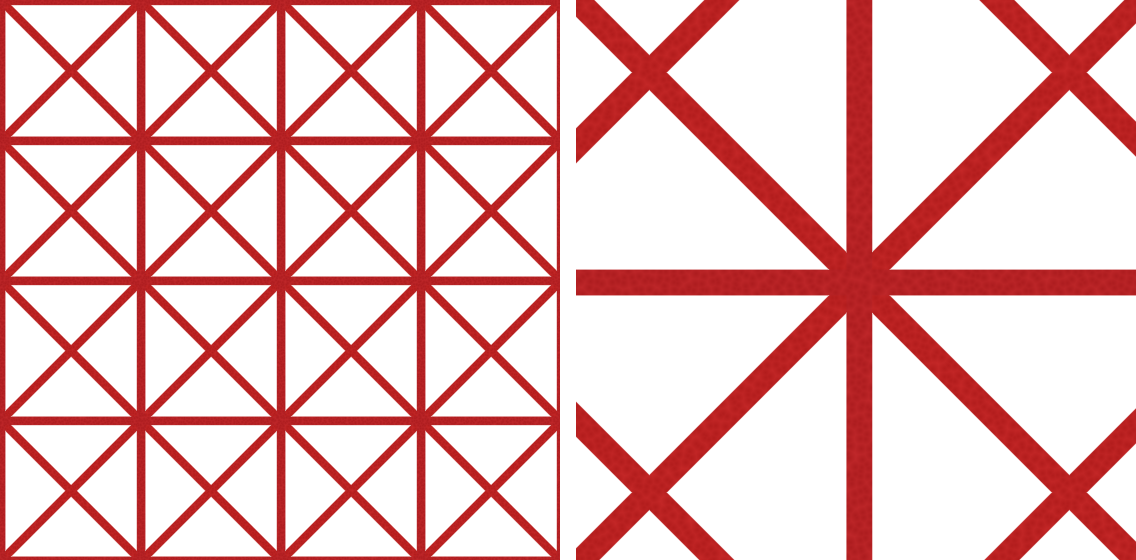
Left: the whole. Right: its middle third, enlarged.
Write a three.js fragment shader that draws this pattern.

```glsl
#define REPEATS 4.0
#define OFFSET vec2(0.0080, -0.0060)
#define BAR_WIDTH 0.0615
#define DIAGONAL_WIDTH 0.0590
#define GRAIN_CELLS 224.0
#define GRAIN_STRENGTH 0.07
#define PAPER vec3(1.0)
#define BAR_RED vec3(0.71, 0.13, 0.14)
#define DIAGONAL_RED vec3(0.73, 0.13, 0.13)

varying vec2 vUv;

vec2 hash2(vec2 p) {
  vec3 q = fract(p.xyx * vec3(0.1031, 0.1030, 0.0973));
  q += dot(q, q.yzx + 33.33);
  return fract((q.xx + q.yz) * q.zy);
}

// Distance to the nearest scattered point, wrapping after "cells" cells
float cellular(vec2 uv, float cells) {
  vec2 p = uv * cells;
  vec2 base = floor(p);
  float nearest = 2.0;
  for (int j = -1; j <= 1; j++) {
    for (int i = -1; i <= 1; i++) {
      vec2 cell = base + vec2(float(i), float(j));
      vec2 point = cell + hash2(mod(cell, cells));
      nearest = min(nearest, distance(p, point));
    }
  }
  return nearest;
}

// Coverage of a line from the distance to its centre
float stroke(float dist, float width, float blur) {
  return 1.0 - smoothstep(-blur, blur, dist - 0.5 * width);
}

void main() {
  float blur = 0.75 * REPEATS * max(fwidth(vUv.x), fwidth(vUv.y));

  // Cell coordinates centred on the hub where the lines meet
  vec2 p = fract(vUv * REPEATS - OFFSET + 0.5) - 0.5;
  vec2 a = abs(p);

  // Square lattice and both diagonals
  float bars = stroke(min(a.x, a.y), BAR_WIDTH, blur);
  float diagonals = stroke(abs(a.x - a.y) * 0.70711, DIAGONAL_WIDTH, blur);

  // Fine mottling of the ink
  float grain = cellular(vUv, GRAIN_CELLS) - 0.45;
  vec3 ink = mix(DIAGONAL_RED, BAR_RED, bars);
  ink += grain * GRAIN_STRENGTH * vec3(1.0, 0.6, 0.6);

  gl_FragColor = vec4(mix(PAPER, ink, max(bars, diagonals)), 1.0);
}
```
